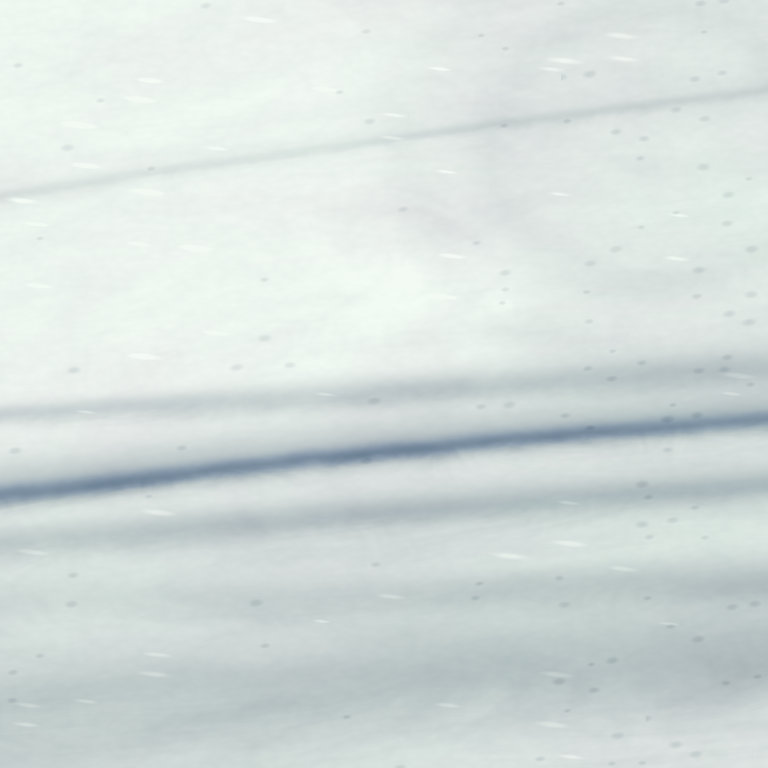
Give the GLSL for this texture, as a three.js fragment shader.

```glsl
// Pale green-white marble with soft slate veins rising gently to the right.
varying vec2 vUv;

const vec3 PALE_STONE = vec3(0.955, 0.98, 0.958);
const vec3 DARK_SLATE = vec3(0.36, 0.435, 0.475);
const vec3 BLUE_TINT = vec3(-0.025, -0.01, 0.035);
const vec3 WARM_TINT = vec3(0.012, -0.006, 0.006);
const float BED_SLOPE = 0.09;

vec2 hash2(vec2 cell) {
  vec2 q = vec2(dot(cell, vec2(127.1, 311.7)), dot(cell, vec2(269.5, 183.3)));
  return fract(sin(q) * 43758.55);
}

// Cloudy field of rotated, warped sine layers, about -1 to 1
float layeredSines(vec2 p) {
  float sum = 0.0;
  float amp = 0.5;
  for (int i = 0; i < 6; i++) {
    p = mat2(0.8, 0.6, -0.6, 0.8) * p * 1.65 + vec2(1.7, 4.1);
    p += 0.7 * sin(p.yx * 0.8);
    sum += amp * sin(p.x + 1.2 * sin(p.y)) * cos(p.y * 0.7);
    amp *= 0.72;
  }
  return sum;
}

// Cellular noise: distance to the nearest scattered point
float cellular(vec2 p) {
  float nearest = 2.0;
  for (int j = -1; j <= 1; j++) {
    for (int i = -1; i <= 1; i++) {
      vec2 cell = floor(p) + vec2(float(i), float(j));
      nearest = min(nearest, length(cell + hash2(cell) - p));
    }
  }
  return nearest;
}

// Sparse soft flecks; share is the part of cells that holds one
float flecks(vec2 p, float share, float radius) {
  vec2 cell = floor(p);
  vec2 center = 0.3 + 0.4 * hash2(cell);
  vec2 pick = hash2(cell + 57.0);
  float size = radius * (0.5 + 0.5 * pick.y);
  float spot = 1.0 - smoothstep(0.2 * size, size, length(p - cell - center));
  return spot * step(pick.x, share);
}

float bell(float d, float width) {
  return exp(-d * d / (width * width));
}

// Height above a vein that runs from left to right with a slight bow
float veinOffset(vec2 p, float left, float right, float bow) {
  return p.y - mix(left, right, p.x) - bow * 4.0 * p.x * (1.0 - p.x);
}

// Broad shading: clean stone above, grey beds below, a curl at upper right
float bedTone(vec2 p, float clouds) {
  float level = p.y - BED_SLOPE * p.x;
  float lower = 1.0 - smoothstep(0.22, 0.5, level);
  float rightShade = smoothstep(0.4, 0.85, p.x + 0.12 * clouds);
  float tone = mix(0.05 + 0.085 * rightShade, 0.19, lower);
  float curlRadius = length((p - vec2(0.84, 0.81)) * vec2(1.0, 1.15));
  tone += 0.045 * bell(curlRadius - 0.21 + 0.02 * clouds, 0.03);
  tone += 0.03 * bell(curlRadius - 0.32 + 0.03 * clouds, 0.035);
  tone -= 0.06 * bell(length((p - vec2(0.57, 0.63)) * vec2(0.7, 1.4)), 0.09);
  tone += (0.17 + 0.08 * p.x) * bell(veinOffset(p, 0.075, 0.15, 0.0) + 0.018 * clouds, 0.062);
  tone += (0.05 + 0.16 * p.x) * bell(veinOffset(p, 0.215, 0.24, -0.005) + 0.01 * clouds, 0.028);
  tone += 0.08 * bell(p.y, 0.05) * (1.0 - 1.5 * p.x);
  return tone;
}

// Thin and thick veins, each a dark core with a soft edge
float veinTone(vec2 p, float clouds) {
  float strength = 1.0 + 0.18 * clouds;
  float mainVein = veinOffset(p, 0.355, 0.453, 0.006);
  float halo = bell(mainVein - 0.006, mainVein > 0.0 ? 0.038 : 0.024);
  float tone = 0.25 * halo + 0.38 * strength * bell(mainVein, 0.0125);
  float upper = veinOffset(p, 0.458, 0.522, 0.0);
  tone += 0.22 * strength * bell(upper, 0.014 + 0.009 * p.x);
  float under = veinOffset(p, 0.291, 0.367, 0.002);
  tone += (0.19 + 0.12 * p.x) * strength * bell(under, 0.022);
  float hairline = veinOffset(p, 0.745, 0.883, 0.003);
  tone += 0.1 * strength * bell(hairline, 0.0075) + 0.035 * bell(hairline, 0.022);
  return tone;
}

void main() {
  // Follow the bedding direction and bend it a little
  vec2 bed = vec2(vUv.x, vUv.y - BED_SLOPE * vUv.x);
  float clouds = layeredSines(bed * vec2(3.0, 7.0));
  float streaks = layeredSines(bed * vec2(5.0, 24.0) + 9.0);
  float grain = layeredSines(bed * vec2(26.0, 48.0) + 3.0);
  vec2 p = vUv + vec2(0.0, 0.0025 * streaks + 0.0012 * grain);

  float veins = veinTone(p, clouds);
  float tone = bedTone(p, clouds) + veins;
  float lower = 1.0 - smoothstep(0.3, 0.55, bed.y);
  tone += 0.028 * clouds + mix(0.022, 0.035, lower) * streaks + 0.016 * grain;
  tone += 0.025 * (cellular(bed * vec2(55.0, 105.0)) - 0.5);

  // Dark specks gather at the right, bright scratches lie along the beds
  vec2 tilted = vec2(vUv.x, vUv.y + 0.1 * vUv.x);
  float speckShare = 0.03 + 0.13 * smoothstep(0.35, 1.0, vUv.x);
  tone += 0.11 * flecks(bed * vec2(28.0, 52.0), speckShare, 0.35);
  tone -= 0.1 * flecks(tilted * vec2(13.0, 75.0), 0.045, 0.4);

  tone = clamp(tone, 0.0, 0.95);
  vec3 color = mix(PALE_STONE, DARK_SLATE, tone);
  color += BLUE_TINT * smoothstep(0.15, 0.6, veins);
  color += WARM_TINT * clouds * (1.0 - tone);
  gl_FragColor = vec4(clamp(color, 0.0, 1.0), 1.0);
}
```
